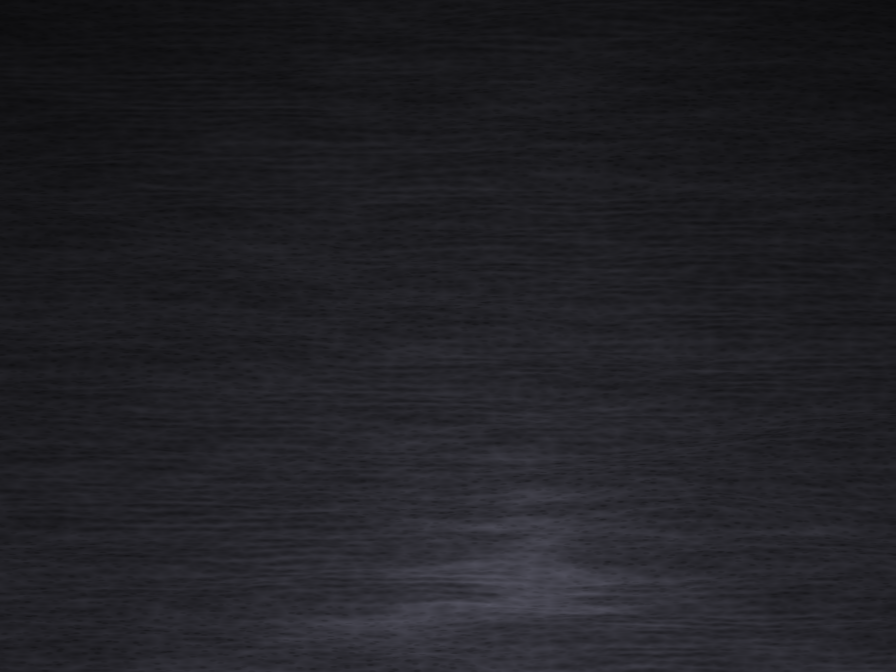
This texture is drawn by a Shadertoy shader. Its source:

```glsl
vec2 hash2(vec2 cell) {
    vec2 k = vec2(dot(cell, vec2(127.1, 311.7)), dot(cell, vec2(269.5, 183.3)));
    return fract(sin(k) * 43758.5);
}

// Distance to the nearest jittered cell point
float cellular(vec2 p) {
    vec2 base = floor(p);
    float nearest = 4.0;
    for (int j = -1; j <= 1; j++) {
        for (int i = -1; i <= 1; i++) {
            vec2 cell = base + vec2(i, j);
            vec2 toPoint = cell + hash2(cell) - p;
            nearest = min(nearest, dot(toPoint, toPoint));
        }
    }
    return sqrt(nearest);
}

// Layered sines, each octave turned by the one before
float waves(vec2 p, int octaves) {
    float sum = 0.0, amplitude = 0.5;
    for (int i = 0; i < octaves; i++) {
        float turn = float(i) * 1.7;
        sum += amplitude * sin(p.x + turn + 1.8 * sin(p.y + turn + sum));
        p = p * vec2(1.7, 1.9) + 2.3;
        amplitude *= 0.6;
    }
    return sum;
}

// Cellular noise drawn out along the board, centred on zero
float streaks(vec2 p, vec2 density, float seed) {
    return cellular(p * density + seed) - 0.48;
}

// Soft bell around a centre
float bell(vec2 p, vec2 centre, vec2 radius) {
    vec2 d = (p - centre) / radius;
    return exp(-dot(d, d));
}

// Light falling off toward the top and the sides
float boardLight(vec2 uv, float sheen) {
    float side = 2.0 * uv.x - 1.08;
    float column = bell(uv, vec2(0.55, 0.4), vec2(0.3, 0.7));
    return mix(0.161, 0.078, pow(uv.y, 1.2)) - 0.016 * side * side
        + 0.022 * column + 0.045 * sheen;
}

void mainImage(out vec4 fragColor, in vec2 fragCoord) {
    vec2 uv = fragCoord / iResolution.xy;
    vec2 p = fragCoord / iResolution.y;

    // Bend the grain gently, with eyes around the broad cells
    vec2 grain = p;
    grain.y += 0.009 * waves(p * vec2(3.2, 9.0), 4);
    grain.y += 0.0012 * waves(p * vec2(24.0, 70.0), 3);
    float broad = streaks(grain, vec2(2.4, 21.0), 3.0);
    grain.y += 0.010 * broad;

    // Bands, growth rings and rough fibres from coarse to fine
    float medium = streaks(grain, vec2(5.0, 50.0), 17.0);
    float fine = streaks(grain, vec2(8.0, 112.0), 41.0);
    float fibre = streaks(grain, vec2(38.0, 150.0), 71.0);
    float ringFade = smoothstep(-0.4, 0.7, waves(p * vec2(4.0, 11.0) + 5.0, 3));
    float rings = sin(grain.y * 600.0 + 3.0 * waves(p * vec2(5.0, 14.0), 3)) * ringFade;
    float relief = 0.18 * broad + 0.16 * medium + 0.24 * fine + 0.26 * fibre + 0.07 * rings;

    // Short dark pores, thinning out in patches
    float pore = 1.0 - smoothstep(0.08, 0.26, cellular(grain * vec2(36.0, 120.0)));
    relief -= 0.14 * pore * (1.0 - 0.6 * ringFade);

    // Sheen low on the board, caught by raised bands
    float sheen = bell(uv, vec2(0.57, 0.08), vec2(0.27, 0.24));
    float raised = smoothstep(0.12, 0.3, broad + 0.3 * medium);
    float light = boardLight(uv, sheen) * (1.0 + relief) + 0.05 * sheen * raised;

    vec3 coolBlack = mix(vec3(1.0, 0.99, 1.15), vec3(1.0, 1.0, 1.13), uv.y);
    fragColor = vec4(light * coolBlack, 1.0);
}
```
